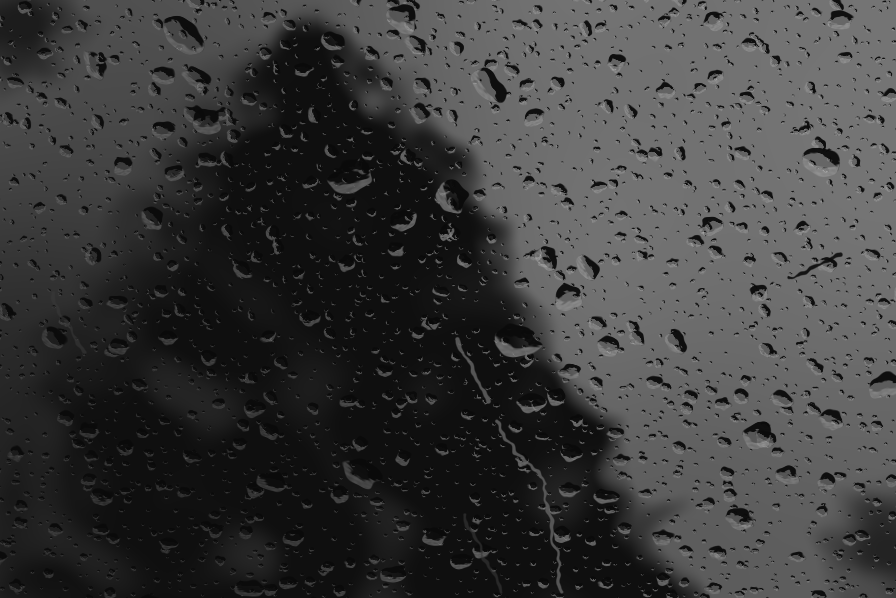
Reproduce this texture procedurally as a Shadertoy shader.

```glsl
const float SKY_HIGH = 0.45;
const float SKY_LOW = 0.365;
const float HAZE_HIGH = 0.32;
const float HAZE_LOW = 0.135;
const float TREE_TONE = 0.06;
const float DROP_DARK = 0.04;
const float GLINT_LIFT = 0.09;
const vec2 TREE_TOP = vec2(0.53, 0.99);
const float BRANCH_ROUGHNESS = 0.11;
const float EDGE_BLUR = 0.055;

// Large drops: centre, radius, tilt
const int BIG_COUNT = 12;
const vec4 BIG_DROPS[BIG_COUNT] = vec4[BIG_COUNT](
    vec4(0.307, 0.941, 0.036, -0.4), vec4(0.674, 0.970, 0.033, -0.3),
    vec4(0.816, 0.857, 0.034, -0.9), vec4(0.586, 0.703, 0.036, 0.3),
    vec4(0.754, 0.672, 0.034, -0.9), vec4(0.951, 0.502, 0.030, 0.3),
    vec4(0.863, 0.428, 0.036, -0.1), vec4(1.266, 0.271, 0.032, 0.0),
    vec4(1.479, 0.355, 0.030, 0.3), vec4(1.373, 0.730, 0.035, -0.1),
    vec4(0.605, 0.209, 0.030, -0.5), vec4(0.346, 0.795, 0.030, 0.1));

vec2 hash2(vec2 p) {
    p = vec2(dot(p, vec2(127.1, 311.7)), dot(p, vec2(269.5, 183.3)));
    return fract(sin(p) * 43758.5);
}

float gradientNoise(vec2 p) {
    vec2 i = floor(p), f = fract(p);
    vec2 u = f * f * (3.0 - 2.0 * f);
    vec2 e = vec2(0.0, 1.0);
    float a = dot(hash2(i) * 2.0 - 1.0, f);
    float b = dot(hash2(i + e.yx) * 2.0 - 1.0, f - e.yx);
    float c = dot(hash2(i + e.xy) * 2.0 - 1.0, f - e.xy);
    float d = dot(hash2(i + e.yy) * 2.0 - 1.0, f - e.yy);
    return mix(mix(a, b, u.x), mix(c, d, u.x), u.y);
}

// Overcast light, bright on the right and dim at lower left
float skyTone(vec2 p) {
    float haze = mix(HAZE_LOW, HAZE_HIGH, smoothstep(0.2, 1.0, p.y));
    float open = mix(SKY_LOW, SKY_HIGH, smoothstep(0.0, 0.7, p.y));
    float tone = mix(haze, open, smoothstep(0.3, 1.05, p.x));
    return tone + 0.03 * gradientNoise(p * 3.0);
}

float blurredSpot(vec2 p, vec2 centre, float radius) {
    float d = length(p - centre) + 0.06 * gradientNoise(p * 16.0);
    return 1.0 - smoothstep(0.2 * radius, 1.6 * radius, d);
}

// Out-of-focus conifer, its left side lost in haze
float treeMask(vec2 p) {
    float depth = TREE_TOP.y - p.y;
    float x = p.x - TREE_TOP.x;
    float halfWidth = x > 0.0 ? 0.59 * depth : min(0.58 * depth, 0.30 + 0.12 * depth);
    halfWidth += 0.05 * smoothstep(0.0, 0.12, depth);
    float rough = gradientNoise(p * vec2(6.0, 9.0)) + 0.6 * gradientNoise(p * 17.0);
    float d = abs(x) - halfWidth + BRANCH_ROUGHNESS * rough;
    float blur = EDGE_BLUR + 0.07 * smoothstep(0.0, -0.25, x);
    return (1.0 - smoothstep(-blur, blur, d)) * smoothstep(-0.02, 0.06, depth);
}

// Lens of water: dark roof above, light gathered below
float drawDrop(float tone, float sky, vec2 p, vec2 centre, float r, float tilt, float seed) {
    vec2 q = (p - centre) / r;
    if (dot(q, q) > 4.0) return tone;
    float s = sin(tilt), c = cos(tilt);
    q = vec2(c * q.x + s * q.y, c * q.y - s * q.x);
    q *= vec2(0.85 + 0.4 * fract(seed * 7.3), 1.25);
    float rim = 0.9 + 0.5 * gradientNoise(q * 1.2 + seed * 37.0);
    float aa = 1.0 / (iResolution.y * r);
    float body = 1.0 - smoothstep(-aa, aa, length(q) - rim);
    float grain = gradientNoise(q * vec2(3.0, 6.0) + seed * 11.0);
    float roof = smoothstep(0.0, 0.12, length(q + vec2(0.2, 0.6)) - rim + 0.25 * grain);
    float pool = smoothstep(0.0, 0.18, length(q - vec2(0.1, 0.62)) - rim + 0.2 * grain);
    float lit = max(tone, 0.9 * sky) + GLINT_LIFT * (1.0 + grain);
    tone *= 1.0 - 0.12 * body;
    tone = mix(tone, DROP_DARK, 0.95 * body * roof);
    return mix(tone, lit, 0.9 * body * pool);
}

// One jittered grid of drops
float dropLayer(float tone, float sky, vec2 p, float cell, float density, vec2 radii, float salt) {
    vec2 home = floor(p / cell);
    for (int j = -1; j <= 1; j++)
    for (int i = -1; i <= 1; i++) {
        vec2 id = home + vec2(i, j);
        vec2 place = hash2(id + salt);
        vec2 kind = hash2(id + salt + 51.3);
        if (kind.x > density) continue;
        float r = mix(radii.x, radii.y, kind.y * kind.y);
        float tilt = (place.x - 0.65) * 1.8 * smoothstep(0.05, 0.6, p.y);
        tone = drawDrop(tone, sky, p, (id + place) * cell, r, tilt, kind.x + place.y);
    }
    return tone;
}

// Wandering trickle between two points, uneven in width
float trickle(vec2 p, vec2 a, vec2 b, float width) {
    vec2 along = b - a;
    float h = clamp(dot(p - a, along) / dot(along, along), 0.0, 1.0);
    vec2 side = normalize(vec2(-along.y, along.x));
    float run = h * length(along);
    float sway = 0.02 * gradientNoise(vec2(run * 22.0, a.x * 31.0));
    sway += 0.007 * gradientNoise(vec2(run * 75.0, a.y * 17.0));
    float d = length(p - a - along * h - side * sway);
    width *= 0.9 + 1.1 * gradientNoise(vec2(run * 60.0, a.x * 53.0));
    return 1.0 - smoothstep(width - 0.0015, width + 0.0015, d);
}

void mainImage(out vec4 fragColor, in vec2 fragCoord) {
    vec2 p = fragCoord / iResolution.y;

    // Scene behind the glass
    float sky = skyTone(p);
    float gaps = smoothstep(0.0, 0.5, gradientNoise(p * 7.0 + 9.0)) * smoothstep(0.75, 0.2, p.y);
    float tone = mix(sky, TREE_TONE + 0.10 * gaps, treeMask(p));
    tone = mix(tone, TREE_TONE, 0.8 * blurredSpot(p, vec2(0.03, 0.95), 0.085));
    tone = mix(tone, TREE_TONE, 0.75 * blurredSpot(p, vec2(1.49, 0.08), 0.09));

    // Water, fine to large
    tone = dropLayer(tone, sky, p, 0.019, 0.60, vec2(0.0025, 0.006), 3.0);
    tone = dropLayer(tone, sky, p, 0.042, 0.65, vec2(0.006, 0.014), 17.0);
    tone = dropLayer(tone, sky, p, 0.075, 0.65, vec2(0.012, 0.024), 29.0);
    for (int i = 0; i < BIG_COUNT; i++) {
        vec4 d = BIG_DROPS[i];
        tone = drawDrop(tone, sky, p, d.xy, d.z, d.w, float(i) * 0.37);
    }

    // Trickles
    float bright = max(trickle(p, vec2(0.76, 0.43), vec2(0.813, 0.327), 0.0035),
                       trickle(p, vec2(0.83, 0.295), vec2(0.91, 0.19), 0.003));
    bright = max(bright, trickle(p, vec2(0.91, 0.19), vec2(0.938, 0.01), 0.003));
    float faint = max(trickle(p, vec2(0.78, 0.14), vec2(0.84, 0.01), 0.003),
                      trickle(p, vec2(0.09, 0.51), vec2(0.14, 0.41), 0.003));
    tone = mix(tone, 0.38, 0.85 * bright);
    tone = mix(tone, 0.22, 0.6 * faint);
    tone = mix(tone, DROP_DARK, 0.9 * trickle(p, vec2(1.32, 0.535), vec2(1.405, 0.575), 0.003));

    fragColor = vec4(vec3(tone), 1.0);
}
```
